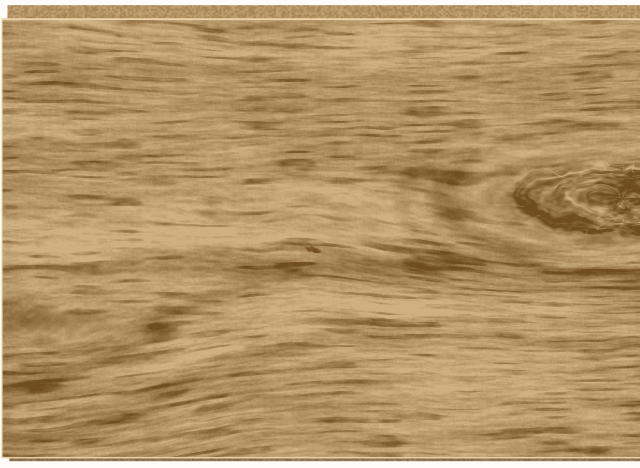
A Shadertoy shader for this texture:

```glsl
// Oak plank with a large knot, arched growth bands and fine pores, on white.
#define DARK vec3(0.53, 0.40, 0.21)
#define LIGHT vec3(0.765, 0.645, 0.455)
#define BACKDROP vec3(0.995, 0.99, 0.985)
#define EDGE_GLOW vec3(0.93, 0.83, 0.66)
#define BASE_TONE 0.80
#define CONTRAST 1.15
#define PORE_DEPTH 0.50
#define KNOT vec2(1.328, 0.576)
#define SMALL_KNOT vec2(0.668, 0.467)
#define LEFT_EYE vec2(0.05, 0.314)

float hash(vec2 p) {
    return fract(sin(dot(p, vec2(127.1, 311.7))) * 43758.5453);
}

float noise(vec2 p) {
    vec2 i = floor(p), f = fract(p);
    f = f * f * (3.0 - 2.0 * f);
    return mix(mix(hash(i), hash(i + vec2(1, 0)), f.x),
               mix(hash(i + vec2(0, 1)), hash(i + vec2(1, 1)), f.x), f.y);
}

// Noise centred on zero
float wave(vec2 p) { return noise(p) - 0.5; }

// Soft stripe around zero distance
float band(float d, float width) { return exp(-d * d / (width * width)); }

// Antialiased rectangle
float box(vec2 p, vec2 low, vec2 high) {
    float aa = 0.7 / iResolution.y;
    vec2 a = smoothstep(low - aa, low + aa, p);
    vec2 b = 1.0 - smoothstep(high - aa, high + aa, p);
    return a.x * a.y * b.x * b.y;
}

// Rising curve of the growth arches at the lower left
float arch(float x, float top, float drop, float reach) {
    return top - drop * (1.0 - smoothstep(-0.05, reach, x));
}

// Coordinate across the fibres, bent around the knot and the eye
float grainHeight(vec2 p) {
    vec2 d = p - KNOT, e = d / vec2(0.30, 0.10);
    float g = p.y - 0.75 * d.y * exp(-0.3 * dot(e, e));
    float low = 1.0 - smoothstep(0.05, 0.6, p.y);
    g -= 0.42 * low * arch(p.x, 0.0, 0.26, 0.75);
    vec2 eye = p - LEFT_EYE;
    g -= 0.5 * eye.y * exp(-dot(eye / vec2(0.2, 0.06), eye / vec2(0.2, 0.06)));
    g += 0.045 * wave(vec2(1.7, 3.0) * p) + 0.010 * wave(vec2(6.0, 15.0) * p);
    return g + 0.004 * wave(vec2(18.0, 30.0) * p);
}

// Broad dark and light zones
float zones(vec2 p, float g, float streak) {
    vec2 q = p + vec2(0.05 * wave(p * 9.0), 0.035 * streak + 0.02 * wave(p * 7.0));
    float t = 0.40 * wave(vec2(2.0, 11.0) * vec2(p.x, g));
    // Growth arches
    float fade = 1.0 - smoothstep(0.75, 1.1, p.x);
    t -= 0.38 * fade * band(q.y - arch(p.x, 0.43, 0.27, 0.68), 0.024);
    t -= 0.28 * fade * band(q.y - arch(p.x, 0.30, 0.26, 0.80), 0.025);
    t += 0.16 * band(q.y - arch(p.x, 0.345, 0.26, 0.75), 0.03);
    // Pale smooth strip and the dark shoulder under it
    t += 0.20 * fade * band(q.y - 0.50 + 0.02 * p.x, 0.035);
    t -= 0.30 * band(q.y - 0.415 - 0.15 * p.x, 0.014) * (1.0 - smoothstep(0.1, 0.25, p.x));
    // Dark eye at the left
    t -= 0.55 * band(length((q - LEFT_EYE) / vec2(0.13, 0.028)), 1.0);
    // Halo rings of the knot
    vec2 d = q - KNOT;
    float halo = length(d / vec2(0.36, 0.17));
    float below = 1.0 - 0.65 * smoothstep(0.02, 0.14, d.y);
    t -= 0.42 * below * band(halo - 1.0, 0.09);
    t += 0.20 * band(halo - 0.82, 0.07);
    return t - 0.22 * below * band(halo - 1.25, 0.08);
}

// Tone inside the knot: rings, dark rim and pale cracks
float knotTone(vec2 d, float r) {
    float angle = atan(d.y, -d.x);
    float rings = wave(vec2(angle * 2.0, r * 13.0)) + 0.7 * wave(vec2(angle * 5.0, r * 30.0));
    float t = 0.42 + 1.1 * rings + 0.5 * wave(d * vec2(90.0, 160.0));
    float rim = band(r - 0.82, 0.17) * (1.0 - smoothstep(-0.01, 0.05, d.y));
    t -= 0.75 * rim + 0.85 * band(length((d - vec2(0.02, 0.02)) / vec2(0.06, 0.03)), 1.0);
    float crack = 1.0 - smoothstep(0.02, 0.07, abs(wave(vec2(angle * 7.0, r * 4.0))));
    return t + 0.6 * crack * smoothstep(0.25, 0.6, r) * noise(d * 60.0);
}

vec3 wood(vec2 p) {
    float g = grainHeight(p);
    vec2 f = vec2(p.x, g);
    // Fibres at three scales
    float coarse = wave(vec2(6.0, 62.0) * f);
    float medium = wave(vec2(15.0, 165.0) * f + 7.0);
    float fine = wave(vec2(60.0, 300.0) * f + 3.0);
    float zone = zones(p, g, coarse);
    float t = BASE_TONE + zone + 0.40 * coarse + 0.42 * medium + 0.30 * fine;
    // Short dark pores, denser in dark zones
    float pore = smoothstep(0.56, 0.86, noise(vec2(11.0, 125.0) * f + 31.0) - 0.25 * zone);
    t -= PORE_DEPTH * pore * (0.5 + noise(vec2(40.0, 90.0) * f));
    t += 0.16 * wave(p * 260.0);
    t = 0.63 + (t - 0.63) * CONTRAST;
    // Knots
    vec2 d = p - KNOT;
    float r = length(d / vec2(0.27, 0.088)) + 0.16 * wave(p * 22.0) + 0.08 * wave(p * 60.0);
    t = mix(t, knotTone(d, r), 1.0 - smoothstep(0.82, 1.08, r));
    vec2 s = p - SMALL_KNOT;
    s.y += 0.2 * s.x;
    t -= 0.95 * (1.0 - smoothstep(0.6, 1.2, length(s / vec2(0.018, 0.006)) + 0.5 * wave(p * 150.0)));
    return mix(DARK, LIGHT, clamp(t, -0.4, 1.2));
}

void mainImage(out vec4 fragColor, in vec2 fragCoord) {
    vec2 p = fragCoord / iResolution.y;
    vec3 color = BACKDROP;
    // Tongue above and shadowed lip below
    vec3 core = mix(DARK, LIGHT, 0.72 + 0.6 * wave(p * 240.0));
    color = mix(color, core, box(p, vec2(0.016, 0.955), vec2(9.0, 0.989)));
    color = mix(color, core * 0.8, box(p, vec2(0.020, 0.0145), vec2(9.0, 0.03)));
    // Face with bright bevels
    color = mix(color, EDGE_GLOW, box(p, vec2(0.003, 0.0205), vec2(9.0, 0.961)));
    color = mix(color, wood(p), box(p, vec2(0.0055, 0.0235), vec2(9.0, 0.957)));
    fragColor = vec4(color, 1.0);
}
```
